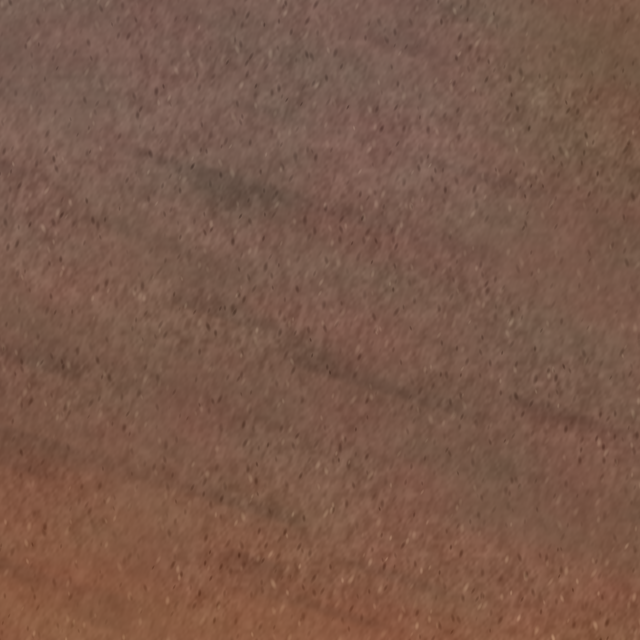
A three.js fragment shader for this texture:

```glsl
// Dry reddish-brown soil: a mauve-to-rust gradient crossed by soft bands that
// slope down to the right, with blotchy tints, fine leaning grain and sparse
// dark and pale specks. Built from value noise and jittered cells.
varying vec2 vUv;

float hash(vec2 p) {
  return fract(sin(dot(p, vec2(127.1, 311.7))) * 43758.5453);
}

float noise(vec2 p) {
  vec2 i = floor(p), f = fract(p);
  f = f * f * (3.0 - 2.0 * f);
  return mix(mix(hash(i), hash(i + vec2(1.0, 0.0)), f.x),
             mix(hash(i + vec2(0.0, 1.0)), hash(i + vec2(1.0, 1.0)), f.x), f.y);
}

// Layered noise, centred on zero.
float fbm(vec2 p) {
  float sum = 0.0, amp = 0.5;
  for (int i = 0; i < 4; i++) {
    sum += amp * (noise(p) - 0.5);
    p = mat2(1.6, 1.2, -1.2, 1.6) * p + 17.3;
    amp *= 0.5;
  }
  return sum;
}

// Soft upright grains, one in some of the jittered cells.
float specks(vec2 p, float density, float seed) {
  vec2 cell = floor(p);
  float cover = 0.0;
  for (int y = -1; y <= 1; y++) {
    for (int x = -1; x <= 1; x++) {
      vec2 id = cell + vec2(float(x), float(y));
      vec2 centre = id + vec2(hash(id + seed), hash(id + seed + 31.7));
      vec2 d = p - centre;
      d.x -= (hash(id + seed + 5.3) - 0.35) * d.y;
      float size = mix(0.25, 0.55, hash(id + seed + 9.1));
      float present = step(1.0 - density, hash(id + seed + 47.9));
      float strength = mix(0.3, 1.0, hash(id + seed + 63.2));
      float grain = 1.0 - smoothstep(0.1, 1.0, length(d * vec2(1.5, 0.9)) / size);
      cover = max(cover, present * strength * grain);
    }
  }
  return cover;
}

void main() {
  vec2 uv = vUv;
  vec2 slope = vec2(uv.x - 0.3 * uv.y, uv.y + 0.3 * uv.x);

  // Base gradient: mauve above, brown in the middle, rust at the lower left
  float height = uv.y + 0.12 * uv.x + 0.22 * fbm(slope * vec2(3.0, 6.0));
  vec3 mauve = vec3(0.47, 0.365, 0.325);
  vec3 brown = vec3(0.47, 0.342, 0.282);
  vec3 rust = vec3(0.53, 0.345, 0.25);
  vec3 color = mix(brown, mauve, smoothstep(0.4, 0.95, height));
  color = mix(rust, color, smoothstep(0.02, 0.42, height));

  // Olive brown toward the upper right corner
  float corner = 1.0 - smoothstep(0.05, 0.42, length((uv - vec2(1.02, 0.88)) * vec2(1.0, 0.8)));
  color = mix(color, vec3(0.44, 0.32, 0.245), 0.75 * corner);

  // Sloping bands of light and shade
  float bands = fbm(slope * vec2(2.2, 9.0) + 4.7);
  color *= 1.0 + 0.2 * bands;
  float streaks = noise(slope * vec2(5.0, 24.0) + 8.2);
  color *= 1.0 - 0.09 * smoothstep(0.68, 0.98, streaks);

  // Blotches that drift between reddish and olive
  float tint = fbm(slope * vec2(8.0, 13.0) + 21.4);
  color += tint * vec3(0.035, -0.03, -0.012);

  // Fine grain, upright and leaning slightly to the right
  vec2 lean = vec2(uv.x - 0.3 * uv.y, uv.y);
  float patches = 0.6 + 0.8 * noise(slope * vec2(7.0, 12.0) + 2.9);
  float grain = (noise(lean * vec2(125.0, 75.0)) - 0.5) * 0.055
              + (noise(lean * vec2(230.0, 150.0) + 40.0) - 0.5) * 0.045
              + fbm(lean * vec2(42.0, 32.0) + 11.0) * 0.045;
  color += grain * patches * vec3(1.0, 0.95, 0.9);

  // Dark pits and pale grit, with more grit near the bottom
  float pits = specks(uv * vec2(72.0, 58.0), 0.26, 3.0);
  float grit = specks(uv * vec2(64.0, 54.0), 0.17, 71.0);
  color -= pits * 0.095 * patches * vec3(1.0, 0.88, 0.8);
  color += grit * mix(0.12, 0.075, smoothstep(0.0, 0.35, uv.y)) * patches * vec3(0.95, 1.0, 0.85);

  gl_FragColor = vec4(color, 1.0);
}
```
